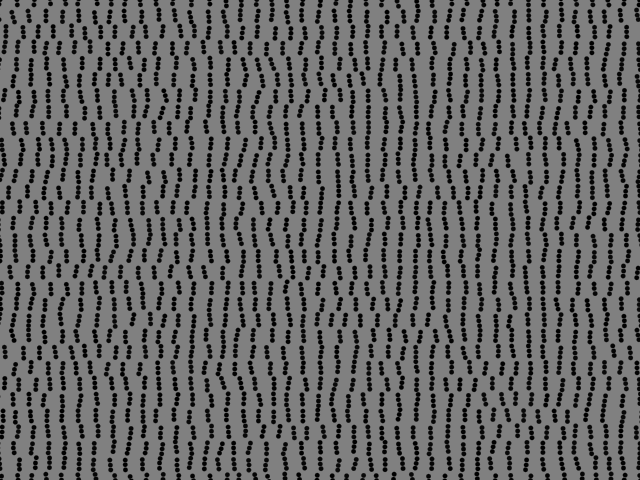
This pattern is drawn by a Shadertoy shader. Its source:

```glsl
// Short upright runs of three black dots on grey, in broken columns.

vec2 hash2(vec2 p) {
    p = vec2(dot(p, vec2(127.1, 311.7)), dot(p, vec2(269.5, 183.3)));
    return fract(sin(p) * 43758.545);
}

float cornerRamp(vec2 corner, vec2 offset) {
    return dot(hash2(corner) * 2.0 - 1.0, offset);
}

float gradientNoise(vec2 p) {
    vec2 i = floor(p), f = fract(p);
    vec2 u = f * f * f * (f * (f * 6.0 - 15.0) + 10.0);
    vec2 e = vec2(1.0, 0.0);
    float low = mix(cornerRamp(i, f), cornerRamp(i + e, f - e), u.x);
    float high = mix(cornerRamp(i + e.yx, f - e.yx), cornerRamp(i + 1.0, f - 1.0), u.x);
    return mix(low, high, u.y);
}

// Centre of a run: neighbours along a row drift together, rows drift apart
vec2 runCentre(vec2 cell) {
    float drift = gradientNoise(cell * vec2(0.14, 0.79) + 7.3);
    vec2 jitter = hash2(cell + 19.0) - 0.5;
    return cell + vec2(0.95 * drift, 0.0) + jitter * vec2(0.2, 0.17);
}

void mainImage(out vec4 fragColor, in vec2 fragCoord) {
    // Thirty rows of square cells fill the height
    float pixel = 30.0 / iResolution.y;
    vec2 p = fragCoord * pixel;
    vec2 home = round(p);

    float nearest = 1.0;
    float ink = 0.0;
    for (int y = -1; y <= 1; y++) {
        for (int x = -1; x <= 1; x++) {
            vec2 cell = home + vec2(x, y);
            vec2 centre = runCentre(cell);

            // Lean a little towards the runs above and below
            vec2 up = vec2(0.0, 1.0);
            float lean = 0.2 * (runCentre(cell + up).x - runCentre(cell - up).x);
            lean += 0.36 * (hash2(cell + 53.0).x - 0.5);
            vec2 along = normalize(vec2(lean, 1.0));

            // Three touching dots, with a gap before the next run
            for (int k = -1; k <= 1; k++) {
                vec2 wobble = hash2(cell * 3.0 + float(k) + 83.0) - 0.5;
                vec2 dotCentre = centre + along * 0.302 * float(k) + wobble * 0.035;
                float d = length(p - dotCentre) - 0.148;
                if (d < nearest) {
                    nearest = d;
                    ink = 0.035 * hash2(cell + 97.0).y;
                }
            }
        }
    }

    // Edge slightly wider than a pixel
    float coverage = clamp(0.5 - nearest / (1.15 * pixel), 0.0, 1.0);
    fragColor = vec4(vec3(mix(0.5, ink, coverage)), 1.0);
}
```
